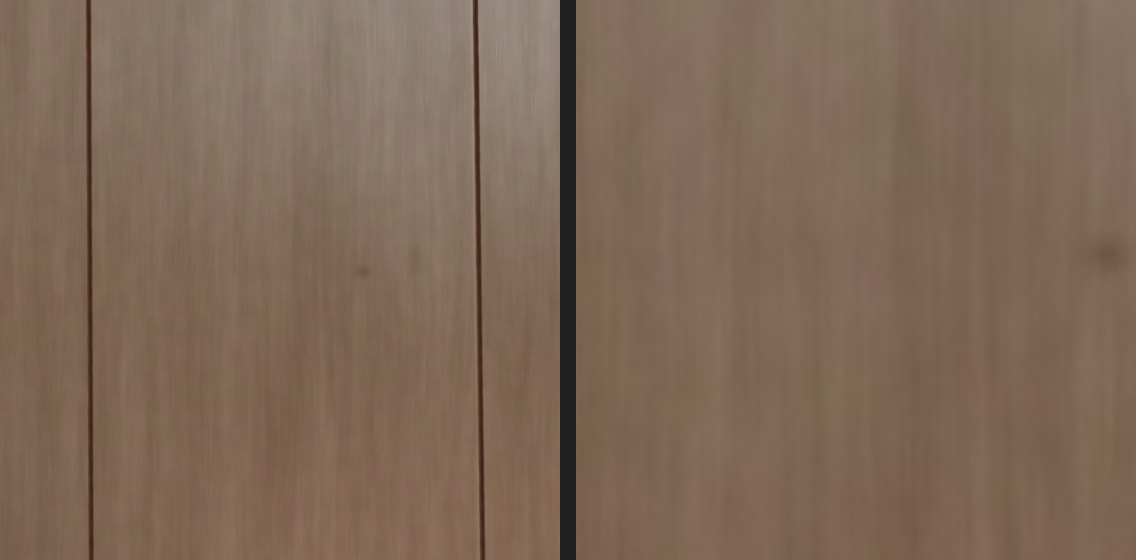
Left: the whole. Right: its middle third, enlarged.
A WebGL 2 fragment shader for this texture:

```glsl
#version 300 es
precision highp float;

uniform vec2 u_resolution;
out vec4 fragColor;

vec2 hashGradient(vec2 cell) {
  vec3 p = fract(cell.xyx * vec3(0.1031, 0.1030, 0.0973));
  p += dot(p, p.yzx + 33.33);
  float angle = 6.2832 * fract((p.x + p.y) * p.z);
  return vec2(cos(angle), sin(angle));
}

// Gradient noise, roughly -0.7 to 0.7
float gradientNoise(vec2 p) {
  vec2 i = floor(p), f = fract(p);
  vec2 u = f * f * f * (f * (f * 6.0 - 15.0) + 10.0);
  vec2 e = vec2(0.0, 1.0);
  float a = dot(hashGradient(i), f);
  float b = dot(hashGradient(i + e.yx), f - e.yx);
  float c = dot(hashGradient(i + e.xy), f - e.xy);
  float d = dot(hashGradient(i + e.yy), f - e.yy);
  return mix(mix(a, b, u.x), mix(c, d, u.x), u.y);
}

// Vertical streaks, from broad bands down to fine fibres
float woodGrain(vec2 p) {
  p.x += 0.006 * gradientNoise(p * vec2(4.0, 2.5));
  float grain = 0.0;
  float weight = 0.030;
  vec2 frequency = vec2(11.0, 1.3);
  for (int i = 0; i < 5; i++) {
    grain += weight * gradientNoise(p * frequency + float(i) * 17.3);
    frequency *= vec2(2.1, 1.8);
    weight *= 0.82;
  }
  return grain;
}

// Soft daylight falling from the upper right
vec3 panelColor(vec2 uv) {
  float glow = smoothstep(0.3, 1.1, uv.y) * smoothstep(-0.5, 1.0, uv.x);
  glow += 0.12 * gradientNoise(uv * vec2(5.0, 3.0) + 4.0);
  vec3 color = mix(vec3(0.485, 0.388, 0.312), vec3(0.585, 0.535, 0.490), clamp(glow, 0.0, 1.0));
  float lowerWarmth = (1.0 - smoothstep(0.0, 0.45, uv.y)) * smoothstep(0.0, 0.6, uv.x);
  return color + vec3(0.035, 0.020, 0.018) * lowerWarmth;
}

void main() {
  vec2 uv = gl_FragCoord.xy / u_resolution;
  float pixel = 1.0 / u_resolution.x;

  // Planks, with grooves that lean slightly apart toward the bottom
  float plankWidth = mix(0.699, 0.691, uv.y);
  float plank = (uv.x - mix(0.163, 0.158, uv.y)) / plankWidth;
  float plankId = floor(plank);
  float offset = (fract(plank + 0.5) - 0.5) * plankWidth;
  vec2 grainPoint = uv + plankId * vec2(3.7, 1.9);

  // Wood with grain, faint pink and green mottling, and blotches
  vec3 color = panelColor(uv);
  color += woodGrain(grainPoint) * vec3(1.0, 1.02, 1.05);
  color += gradientNoise(grainPoint * vec2(24.0, 15.0) + 7.0) * vec3(0.010, -0.012, 0.012);
  color += 0.016 * gradientNoise(grainPoint * vec2(38.0, 26.0));
  color += 0.010 * gradientNoise(uv * vec2(150.0, 110.0));

  // Pale fibres where the light grazes the surface
  float fibre = smoothstep(0.33, 0.6, gradientNoise(grainPoint * vec2(190.0, 9.0)));
  color += 0.045 * fibre * smoothstep(0.4, 0.9, uv.y) * smoothstep(0.3, 0.9, uv.x);

  // One small knot and its faint neighbour
  for (int i = 0; i < 2; i++) {
    vec2 toKnot = (uv - vec2(0.65 + 0.09 * float(i), 0.515 + 0.03 * float(i))) / vec2(0.012, 0.010 + 0.018 * float(i));
    color -= (0.065 - 0.030 * float(i)) * exp(-dot(toKnot, toKnot));
  }

  // Dark grooves with worn edges and a thin lit lip
  float wear = 0.0007 * gradientNoise(vec2(uv.y * 60.0, plankId * 5.0 + 0.5));
  float groove = abs(offset) - 0.0042 + wear;
  float lip = exp(-pow((offset + 0.0075) / 0.0022, 2.0));
  color += 0.035 * lip * smoothstep(0.2, 0.9, uv.x);
  vec3 grooveColor = mix(vec3(0.25, 0.15, 0.10), vec3(0.35, 0.24, 0.18), smoothstep(0.0005, 0.0045, abs(offset - 0.0006)));
  grooveColor += 0.03 * gradientNoise(vec2(uv.y * 45.0, plankId + 0.3));
  color = mix(color, grooveColor, 1.0 - smoothstep(-0.7 * pixel, 0.7 * pixel + 0.0008, groove));

  fragColor = vec4(color, 1.0);
}
```
